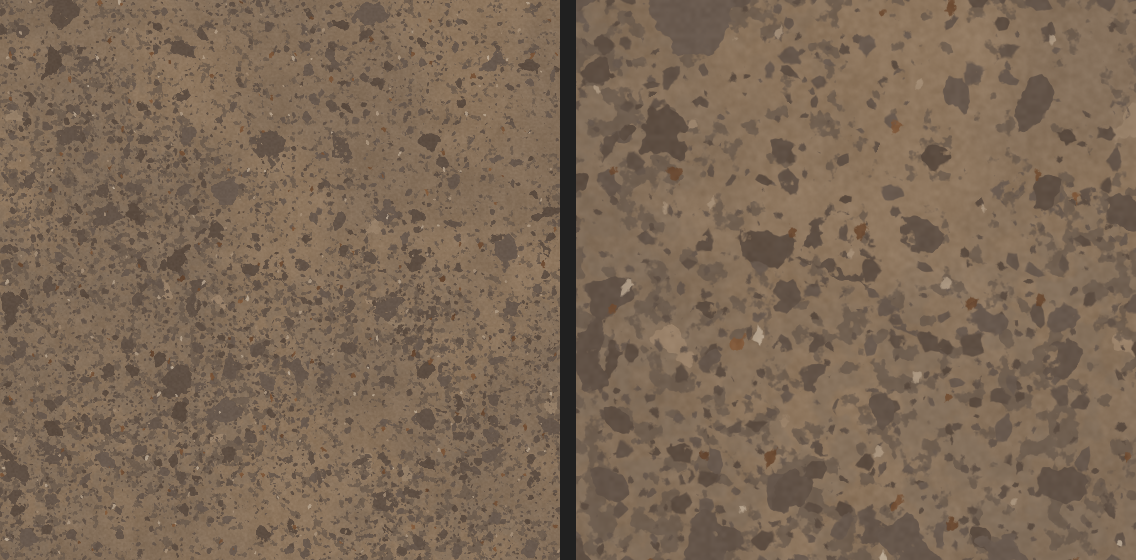
Left, the full canvas; right, a detail of the centre.
This texture is drawn by a WebGL 2 fragment shader. Its source:

```glsl
#version 300 es
precision highp float;
// Worn brown stone floor: angular dark chips of several sizes in a tan binder.
// Chips are jittered polygons on grids, roughened and pitted by noise;
// clustered grit, pale stones and tiny bright flecks fill the gaps.
uniform vec2 u_resolution;
out vec4 fragColor;

float hash(vec2 p) {
    return fract(sin(dot(p, vec2(127.1, 311.7))) * 43758.5453);
}

float noise(vec2 p) {
    vec2 i = floor(p), f = fract(p);
    f = f * f * (3.0 - 2.0 * f);
    return mix(mix(hash(i), hash(i + vec2(1, 0)), f.x),
               mix(hash(i + vec2(0, 1)), hash(i + vec2(1, 1)), f.x), f.y);
}

float fbm(vec2 p) {
    float sum = 0.0, amp = 0.533;
    for (int i = 0; i < 4; i++) {
        sum += amp * noise(p);
        p = mat2(1.6, 1.2, -1.2, 1.6) * p + 17.3;
        amp *= 0.5;
    }
    return sum;
}

// Signed distance to an irregular six-sided chip of radius r
float chipDistance(vec2 p, float r, vec2 id) {
    float turn = 6.283 * hash(id + 3.1);
    p = mat2(cos(turn), -sin(turn), sin(turn), cos(turn)) * p;
    p.y *= mix(1.0, 1.9, pow(hash(id + 5.7), 1.5));
    float d = -1.0;
    for (int i = 0; i < 6; i++) {
        float k = float(i);
        float a = 1.047 * (k + 0.8 * hash(id + 7.3 + k));
        d = max(d, dot(p, vec2(cos(a), sin(a))) - r * mix(0.6, 1.0, hash(id + 19.9 + k)));
    }
    return d;
}

// One grid of scattered chips: x = coverage, y = random tone of the top chip
vec2 chipLayer(vec2 uv, float cells, float chance, float wearMax, float rough, float pits, float seed) {
    vec2 q = uv * cells, cell = floor(q), result = vec2(0);
    float soft = 0.6 * cells * max(1.0 / u_resolution.y, 0.0014);
    float edge = (rough - 0.5) * min(0.026 * cells, 0.62);
    for (int y = -1; y <= 1; y++)
    for (int x = -1; x <= 1; x++) {
        vec2 home = cell + vec2(x, y), id = home + seed;
        if (hash(id) > chance) continue;
        vec2 centre = home + 0.2 + 0.6 * vec2(hash(id + 31.7), hash(id + 47.9));
        float r = mix(0.19, 0.46, pow(hash(id + 53.3), 1.4));
        float d = chipDistance(q - centre, r, id) + edge;
        float wear = wearMax * pow(hash(id + 61.1), 1.6);
        float mask = smoothstep(soft, -soft, d) * smoothstep(-0.05, 0.05, pits - wear);
        if (mask > result.x) result = vec2(mask, hash(id + 71.3));
    }
    return result;
}

vec3 addChips(vec3 base, vec2 chip) {
    vec3 dark = mix(vec3(0.345, 0.285, 0.24), vec3(0.41, 0.352, 0.31), chip.y);
    return mix(base, dark, 0.95 * chip.x);
}

void main() {
    vec2 uv = gl_FragCoord.xy / u_resolution.y;
    float rough = fbm(uv * 75.0), pits = fbm(uv * 120.0 + 41.0);
    float fine = fbm(uv * 230.0 + 9.0);
    float cloud = fbm(uv * 6.0 + 23.0);

    // Grit gathers in patches, more of them to the left
    float cluster = smoothstep(0.38, 0.68, fbm(uv * 4.5 + 5.0) + 0.16 * (0.5 - uv.x));

    // Tan binder with soft clouds, fine grain and dusty grey patches
    vec3 color = mix(vec3(0.515, 0.432, 0.35), vec3(0.56, 0.466, 0.37), smoothstep(0.3, 0.7, cloud));
    color += 0.05 * (fine - 0.5) + 0.05 * (fbm(uv * 28.0) - 0.5);
    color = mix(color, vec3(0.49, 0.425, 0.36), 0.45 * cluster * smoothstep(0.4, 0.65, rough));

    // Pale stones below the dark ones
    vec2 pale = chipLayer(uv, 16.0, 0.07, 0.4, rough, pits, 211.0);
    color = mix(color, mix(vec3(0.58, 0.5, 0.41), vec3(0.64, 0.54, 0.44), pale.y), 0.75 * pale.x);

    // Loose grit, then dark chips from fine to coarse
    float grit = smoothstep(0.58, 0.67, fbm(uv * 105.0 + 77.0) + 0.09 * (cluster - 0.5));
    color = mix(color, vec3(0.405, 0.345, 0.295), 0.75 * grit);
    color = addChips(color, chipLayer(uv, 125.0, 0.08 + 0.3 * cluster, 0.3, fine, pits, 101.0));
    color = addChips(color, chipLayer(uv, 62.0, 0.2 + 0.22 * cluster, 0.5, rough, pits, 151.0));
    color = addChips(color, chipLayer(uv, 30.0, 0.32 + 0.16 * cluster, 0.58, rough, pits, 307.0));
    color = addChips(color, chipLayer(uv, 14.0, 0.34 + 0.14 * cluster, 0.58, rough, pits, 401.0));

    // Sparse bright flecks and rusty specks
    vec2 fleck = chipLayer(uv, 100.0, 0.012, 0.2, fine, pits, 503.0);
    color = mix(color, mix(vec3(0.6, 0.5, 0.4), vec3(0.78, 0.72, 0.64), fleck.y), 0.85 * fleck.x);
    vec2 rust = chipLayer(uv, 75.0, 0.009, 0.2, fine, pits, 601.0);
    color = mix(color, mix(vec3(0.34, 0.22, 0.14), vec3(0.55, 0.37, 0.23), rust.y), 0.8 * rust.x);

    color += 0.03 * (noise(uv * 330.0) - 0.5);
    fragColor = vec4(color, 1.0);
}
```
